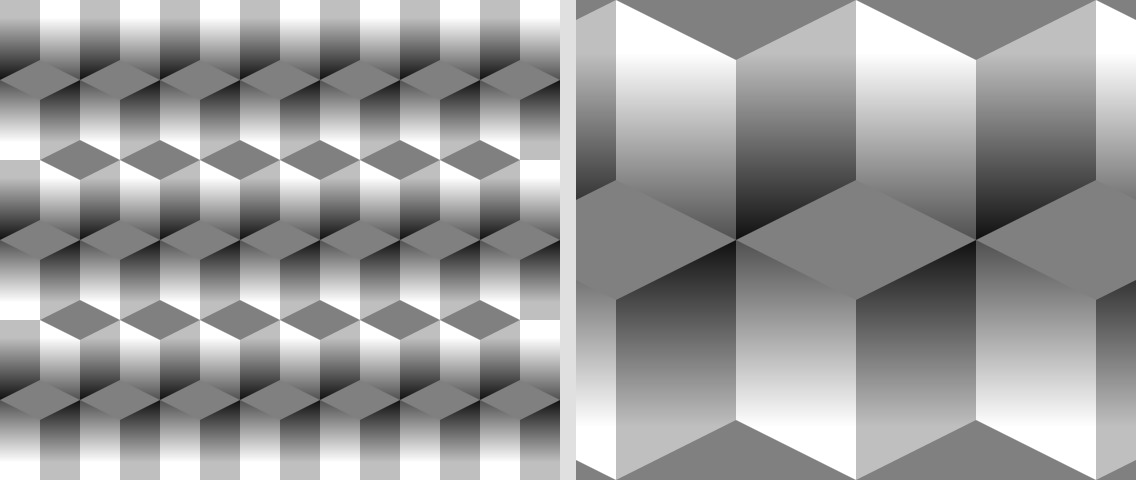
Left: the whole. Right: its middle third, enlarged.
Reproduce this pattern procedurally as a WebGL 1 fragment shader.

```glsl
precision mediump float;
// Tumbling-block illusion: grey diamonds over alternating strips shaded in mirrored rows.

#define COLUMNS 7.0        // diamonds across
#define ROWS 6.0           // row spacings down
#define DIAMOND_GREY 0.502
#define LIGHT_TOP 1.0      // brightest tone of the light strips
#define DARK_TOP 0.75      // brightest tone of the dark strips
#define FADE_START 0.22    // where shading begins, from bright row to dark row
#define FADE_SLOPE 0.88    // loss of brightness per row

uniform vec2 u_resolution;

// Smoothed square wave of period 1: +1 on the second half, -1 on the first.
float alternate(float x, float pixel) {
    float edge = 0.25 - abs(fract(x + 0.75) - 0.5);
    return clamp(2.0 * edge / pixel, -1.0, 1.0);
}

// Vertical strips that swap tone and mirror their fade at every row.
float stripShade(vec2 cell, vec2 pixel) {
    float swap = alternate(cell.x, pixel.x) * alternate(cell.y * 0.5, pixel.y * 0.5);
    float top = mix(DARK_TOP, LIGHT_TOP, 0.5 + 0.5 * swap);
    float fromBright = 1.0 - abs(mod(cell.y, 2.0) - 1.0);
    return top - FADE_SLOPE * max(fromBright - FADE_START, 0.0);
}

// Coverage of the staggered diamonds; only whole ones inside the canvas are kept.
float diamondMask(vec2 cell, vec2 pixel) {
    float row = floor(cell.y + 0.5);
    float stagger = 0.5 * (1.0 - mod(row, 2.0));
    vec2 local = vec2(fract(cell.x + stagger) - 0.5, cell.y - row);
    float center = cell.x - local.x;
    float inside = step(0.25, center) * step(center, COLUMNS - 0.25)
                 * step(0.5, row) * step(row, ROWS - 0.5);
    float dist = (abs(local.x) + 2.0 * abs(local.y) - 0.5) / sqrt(5.0);
    return inside * clamp(0.5 - dist / pixel.y, 0.0, 1.0);
}

void main() {
    vec2 grid = vec2(COLUMNS, ROWS);
    vec2 cell = gl_FragCoord.xy / u_resolution * grid;
    vec2 pixel = grid / u_resolution;
    float grey = mix(stripShade(cell, pixel), DIAMOND_GREY, diamondMask(cell, pixel));
    gl_FragColor = vec4(vec3(grey), 1.0);
}
```
